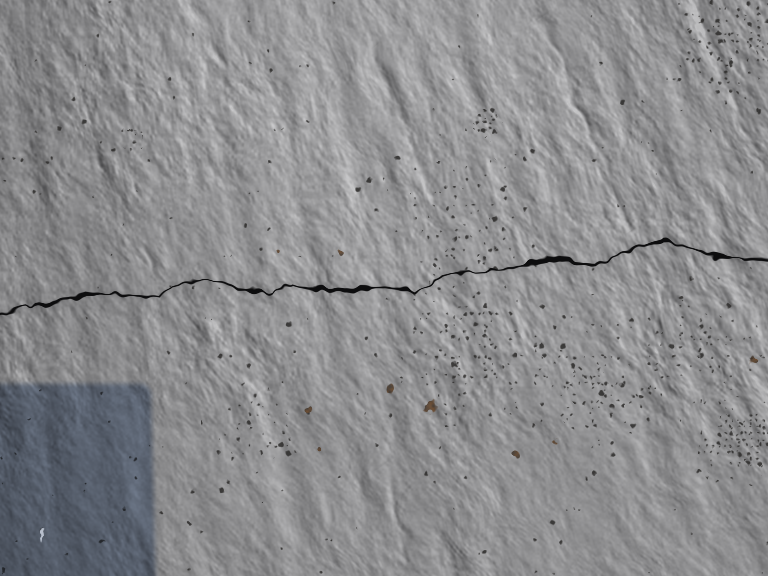
Write a WebGL 2 fragment shader that draws this texture.

```glsl
#version 300 es
precision highp float;
// Cracked, roughly painted wall with slanted furrows, pits, rust stains and a corner shadow.
uniform vec2 u_resolution;
out vec4 outColor;

// All lengths are in units of the canvas height.
const vec3 PAINT = vec3(0.562, 0.562, 0.568);
const vec3 SHADOW_TINT = vec3(0.64, 0.70, 0.79);
const vec3 PIT_COLOR = vec3(0.17, 0.165, 0.16);
const vec3 RUST_COLOR = vec3(0.40, 0.25, 0.12);
const vec3 CRACK_COLOR = vec3(0.05, 0.05, 0.055);
const vec2 LIGHT_DIR = vec2(0.78, 0.62);
const vec2 SHADOW_CORNER = vec2(0.262, 0.334);
const float RELIEF = 0.17;
const float SLOPE_STEP = 0.0022;
const float CRACK_WIDTH = 0.0017;

const int CRACK_COUNT = 22;
const vec2 CRACK[CRACK_COUNT] = vec2[](
  vec2(-0.01, 0.449), vec2(0.043, 0.469), vec2(0.087, 0.472), vec2(0.148, 0.491),
  vec2(0.278, 0.486), vec2(0.299, 0.503), vec2(0.351, 0.516), vec2(0.413, 0.50),
  vec2(0.472, 0.491), vec2(0.507, 0.507), vec2(0.573, 0.495), vec2(0.677, 0.50),
  vec2(0.72, 0.493), vec2(0.764, 0.519), vec2(0.79, 0.526), vec2(0.877, 0.53),
  vec2(0.951, 0.552), vec2(1.033, 0.54), vec2(1.094, 0.564), vec2(1.149, 0.583),
  vec2(1.25, 0.552), vec2(1.35, 0.552));

// Furrows: start and end.
const int FURROW_COUNT = 9;
const vec4 FURROWS[FURROW_COUNT] = vec4[](
  vec4(0.15, 0.84, 0.18, 0.67), vec4(0.235, 0.68, 0.27, 0.53), vec4(0.94, 0.97, 1.10, 0.60),
  vec4(1.125, 0.55, 1.21, 0.39), vec4(1.20, 0.99, 1.33, 0.70), vec4(0.66, 0.19, 0.715, 0.03),
  vec4(0.43, 0.16, 0.455, 0.05), vec4(0.34, 0.99, 0.39, 0.86), vec4(0.65, 0.92, 0.75, 0.67));

// Pit clusters: centre, radius, density.
const int CLUSTER_COUNT = 9;
const vec4 CLUSTERS[CLUSTER_COUNT] = vec4[](
  vec4(0.79, 0.63, 0.08, 0.35), vec4(0.82, 0.40, 0.10, 0.35), vec4(1.03, 0.33, 0.08, 0.5),
  vec4(1.29, 0.24, 0.055, 0.95), vec4(1.28, 0.93, 0.08, 0.5), vec4(0.84, 0.79, 0.025, 0.95),
  vec4(1.22, 0.39, 0.08, 0.3), vec4(0.23, 0.76, 0.018, 0.95), vec4(0.44, 0.25, 0.06, 0.25));

// Rust stains: centre, radius.
const int STAIN_COUNT = 9;
const vec3 STAINS[STAIN_COUNT] = vec3[](
  vec3(0.747, 0.295, 0.011), vec3(0.895, 0.211, 0.008), vec3(0.677, 0.325, 0.008),
  vec3(1.307, 0.375, 0.008), vec3(0.555, 0.22, 0.004), vec3(0.966, 0.23, 0.007),
  vec3(0.535, 0.288, 0.006), vec3(0.59, 0.562, 0.006), vec3(0.483, 0.562, 0.005));

float hash(vec2 p) { return fract(sin(dot(p, vec2(127.1, 311.7))) * 43758.5453); }

float noise(vec2 p) {
  vec2 i = floor(p), f = fract(p);
  f = f * f * (3.0 - 2.0 * f);
  return mix(mix(hash(i), hash(i + vec2(1, 0)), f.x),
             mix(hash(i + vec2(0, 1)), hash(i + vec2(1, 1)), f.x), f.y);
}

float segmentDistance(vec2 p, vec2 a, vec2 b) {
  vec2 ab = b - a;
  return length(p - a - ab * clamp(dot(p - a, ab) / dot(ab, ab), 0.0, 1.0));
}

// Paint thickness: lumps drawn out along the slanted brush direction, cut by furrows.
float wallHeight(vec2 p) {
  vec2 q = vec2(p.x + p.y * mix(0.14, 0.34, p.x / 1.333), p.y);
  q += 0.014 * vec2(noise(p * 17.0), noise(p * 17.0 + 40.0));
  float rough = mix(0.5, 1.15, noise(p * 5.0 + 9.0)) * mix(0.7, 1.0, smoothstep(0.15, 0.35, p.y));
  float h = 0.016 * noise(q * vec2(24.0, 7.0));
  h += rough * 0.009 * noise(q * vec2(46.0, 27.0) + 13.0);
  h += rough * 0.0055 * noise(q * vec2(88.0, 65.0) + 31.0);
  h += rough * 0.0022 * noise(q * vec2(170.0, 140.0) + 57.0);
  vec2 wobble = p + 0.022 * (vec2(noise(p * 28.0), noise(p * 28.0 + 70.0)) - 0.5);
  for (int i = 0; i < FURROW_COUNT; i++) {
    float d = segmentDistance(wobble, FURROWS[i].xy, FURROWS[i].zw) / 0.007;
    h -= 0.008 * exp(-d * d) * noise(p * 22.0 + 5.0);
  }
  return h;
}

// Pits scattered on a jittered grid, denser in the clusters.
float pitCover(vec2 p, float px) {
  float density = 0.012, cover = 0.0;
  for (int i = 0; i < CLUSTER_COUNT; i++) {
    vec2 d = (p - CLUSTERS[i].xy) / CLUSTERS[i].z;
    density += CLUSTERS[i].w * exp(-dot(d, d));
  }
  vec2 ragged = p + 0.004 * (vec2(noise(p * 190.0), noise(p * 190.0 + 20.0)) - 0.5);
  for (int layer = 0; layer < 2; layer++) {
    float cell = layer == 0 ? 0.017 : 0.011;
    vec2 id = floor(ragged / cell), seed = id + float(layer) * 91.0;
    vec2 center = 0.3 + 0.4 * vec2(hash(seed + 3.0), hash(seed + 7.0));
    float radius = cell * mix(0.08, 0.27, pow(hash(seed + 11.0), 2.0));
    float d = length(ragged - (id + center) * cell) - radius;
    cover = max(cover, step(hash(seed), density) * (1.0 - smoothstep(-px, px, d)));
  }
  return cover;
}

void main() {
  vec2 p = gl_FragCoord.xy / u_resolution.y;
  float px = 1.0 / u_resolution.y;

  // Lit relief over broad changes of brightness.
  float h = wallHeight(p);
  vec2 slope = vec2(wallHeight(p + vec2(SLOPE_STEP, 0)), wallHeight(p + vec2(0, SLOPE_STEP))) - h;
  float light = -dot(slope / SLOPE_STEP, LIGHT_DIR) * RELIEF;
  vec2 sheen = (p - vec2(0.72, 0.88)) / vec2(0.42, 0.4);
  float broad = 0.055 * exp(-dot(sheen, sheen)) + 0.035 * (noise(p * 4.0) - 0.5);
  broad -= 0.045 * (1.0 - smoothstep(0.0, 0.45, p.x));
  vec3 color = PAINT + broad + clamp(light, -0.26, 0.17) + 0.03 * (noise(p * 260.0) - 0.5);

  color = mix(color, PIT_COLOR, 0.85 * pitCover(p, px));

  // Rust stains with dark, ragged cores.
  for (int i = 0; i < STAIN_COUNT; i++) {
    float d = length(p - STAINS[i].xy) / STAINS[i].z + 1.3 * (noise(p * 150.0) - 0.5);
    vec3 rust = mix(RUST_COLOR, PIT_COLOR, 0.8 * noise(p * 210.0 + 8.0));
    color = mix(color, rust, 0.8 * (1.0 - smoothstep(0.55, 1.0, d)));
  }

  // Cast shadow with a rounded corner and a soft edge, and a pale chip inside it.
  vec2 corner = p - SHADOW_CORNER - vec2(0.025 * (SHADOW_CORNER.y - p.y), 0.0) + 0.02;
  float edge = length(max(corner, 0.0)) + min(max(corner.x, corner.y), 0.0) - 0.02;
  color *= mix(vec3(1), SHADOW_TINT, 1.0 - smoothstep(-0.008, 0.008, edge));
  float chip = length((p - vec2(0.073, 0.07)) / vec2(0.008, 0.025)) + noise(p * 170.0);
  color = mix(color, vec3(0.72, 0.75, 0.8), 1.0 - smoothstep(0.65, 0.9, chip));

  // Jagged crack whose width swells in places.
  vec2 jag = p + 0.009 * (vec2(noise(p * 75.0 + 4.0), noise(p * 75.0 + 33.0)) - 0.5);
  float crack = 1.0;
  for (int i = 0; i < CRACK_COUNT - 1; i++)
    crack = min(crack, segmentDistance(jag, CRACK[i], CRACK[i + 1]));
  float swell = smoothstep(0.62, 0.9, noise(vec2(p.x * 27.0, 2.0)));
  float width = CRACK_WIDTH * (0.65 + 0.6 * noise(p * 60.0) + 1.5 * swell);
  color *= 1.0 - 0.12 * exp(-crack / 0.006);
  color = mix(color, CRACK_COLOR, 1.0 - smoothstep(width - px * 0.7, width + px * 0.7, crack));

  outColor = vec4(clamp(color, 0.0, 1.0), 1.0);
}
```
